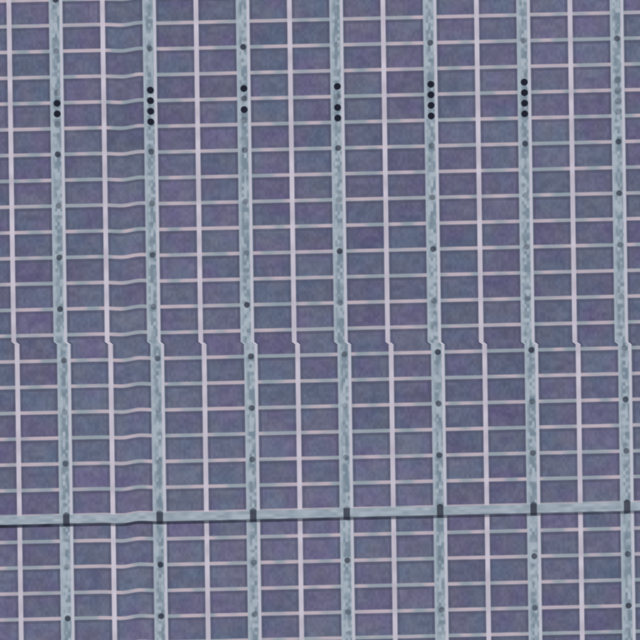
A WebGL 2 fragment shader for this pattern:

```glsl
#version 300 es
precision highp float;

uniform vec2 u_resolution;
out vec4 fragColor;

const float COLUMN_PITCH = 0.1461;
const float ROW_PITCH = 0.0403;
const float FIRST_COLUMN = 0.0868;
const float FIRST_ROW = 0.0418;
const float ROW_SLOPE = 0.0228;
const float SHIFT_Y = 0.536;
const float BEAM_V = 0.8142;

const vec3 PANE_VIOLET = vec3(0.395, 0.375, 0.515);
const vec3 PANE_BLUE = vec3(0.365, 0.412, 0.510);
const vec3 PANE_GREY = vec3(0.415, 0.420, 0.490);
const vec3 SHADE = vec3(0.32, 0.33, 0.41);
const vec3 BAR_LIGHT = vec3(0.80, 0.775, 0.83);
const vec3 ROW_PINK = vec3(0.74, 0.69, 0.73);
const vec3 ROW_GREEN = vec3(0.61, 0.665, 0.69);
const vec3 BAND_DARK = vec3(0.47, 0.53, 0.585);
const vec3 BAND_PALE = vec3(0.66, 0.705, 0.75);
const vec3 SOOT = vec3(0.13, 0.14, 0.19);

float hash(vec2 p) {
    vec3 q = fract(p.xyx * vec3(0.1031, 0.1030, 0.0973));
    q += dot(q, q.yzx + 33.33);
    return fract((q.x + q.y) * q.z);
}

float noise(vec2 p) {
    vec2 cell = floor(p);
    vec2 f = fract(p);
    f = f * f * (3.0 - 2.0 * f);
    float low = mix(hash(cell), hash(cell + vec2(1, 0)), f.x);
    float high = mix(hash(cell + vec2(0, 1)), hash(cell + vec2(1, 1)), f.x);
    return mix(low, high, f.y);
}

// Coverage of a stripe or disc from its centre distance
float cover(float dist, float halfWidth, float soft) {
    return 1.0 - smoothstep(halfWidth - soft, halfWidth + soft, abs(dist));
}

// Signed offset to the nearest repeat
float repeatOffset(float x, float pitch) {
    return (fract(x / pitch + 0.5) - 0.5) * pitch;
}

float columnDrift(float y, float soft) {
    float shift = smoothstep(SHIFT_Y - soft, SHIFT_Y + soft, y);
    return 0.0145 * y + 0.0050 * shift;
}

float rowKink(float x) {
    float t = (x - 0.205) / 0.022;
    return 0.0038 * t * exp(-t * t);
}

vec3 paneColor(vec2 p, vec2 cell) {
    float tint = 0.3 * hash(cell + 7.0) + 0.7 * noise(p * 28.0);
    vec3 color = mix(PANE_VIOLET, PANE_BLUE, smoothstep(0.2, 0.8, tint));
    color = mix(color, PANE_GREY, 0.7 * noise(p * 48.0 + 19.0));
    float grain = noise(p * vec2(80.0, 120.0)) + noise(p * vec2(260.0, 210.0)) - 1.0;
    float cloud = noise(p * 5.0 + 3.0) - 0.5;
    return color + 0.045 * grain + 0.035 * cloud + 0.03 * (hash(cell + 31.0) - 0.5);
}

// Finely mottled band with two pale lips
vec3 bandColor(vec2 p, float offset, float soft) {
    float mottle = 0.6 * noise(p * vec2(240.0, 180.0)) + 0.4 * noise(p * vec2(120.0, 75.0));
    float core = cover(offset, 0.006, 2.0 * soft);
    vec3 color = mix(BAND_PALE, BAND_DARK, core * smoothstep(0.2, 0.8, mottle));
    color = mix(color, BAND_DARK, 0.3 * mottle);
    return mix(color, BAR_LIGHT, 0.7 * cover(offset - 0.0080, 0.0022, soft));
}

// Dark fixings: faint and uneven along a band, strong in one cluster
float fixings(float offset, float v, float column, float soft) {
    float pitch = 2.0 * ROW_PITCH;
    float along = v - FIRST_ROW - ROW_PITCH;
    float id = floor(along / pitch + 0.5);
    vec2 d = vec2(offset, repeatOffset(along, pitch));
    float strength = hash(vec2(column, id));
    float mark = cover(length(d), 0.0045, soft) * mix(0.15, 0.75, strength);
    for (int i = 0; i < 4; i++) {
        float kept = step(0.4, hash(vec2(column + 3.0, float(i) + 50.0)));
        float center = 0.147 + 0.0165 * float(i);
        float disc = cover(length(vec2(offset, v - center)), 0.0052, soft);
        mark = max(mark, disc * mix(0.25, 1.0, kept));
    }
    return mark;
}

void main() {
    vec2 p = gl_FragCoord.xy / u_resolution;
    p.y = 1.0 - p.y;
    float soft = max(0.0018, 0.75 / min(u_resolution.x, u_resolution.y));

    // Skewed grid coordinates
    float u = p.x - columnDrift(p.y, 0.0025) - FIRST_COLUMN;
    float v = p.y + ROW_SLOPE * p.x + rowKink(p.x);
    float column = floor(u / COLUMN_PITCH + 0.5);
    float band = repeatOffset(u, COLUMN_PITCH);
    float bar = repeatOffset(u + 0.5 * COLUMN_PITCH, COLUMN_PITCH);
    float row = repeatOffset(v - FIRST_ROW, ROW_PITCH);
    vec2 cell = floor(vec2(u / (0.5 * COLUMN_PITCH), (v - FIRST_ROW) / ROW_PITCH));

    // Panes, with shade beside the rails
    float wear = noise(vec2(p.x * 55.0, v * 60.0));
    vec3 color = paneColor(p, cell + 40.0);
    color = mix(color, SHADE, mix(0.3, 0.75, wear) * cover(row - 0.0052, 0.0022, soft));
    color = mix(color, SHADE, 0.45 * cover(abs(bar) - 0.0062, 0.002, soft));
    color = mix(color, SHADE, 0.6 * cover(abs(band) - 0.0130, 0.002, soft));

    // Rails, bars and bands
    vec3 rail = mix(ROW_PINK, ROW_GREEN, smoothstep(0.25, 0.85, wear));
    color = mix(color, rail, cover(row, 0.0028, soft) * mix(1.0, 0.78, wear));
    color = mix(color, BAR_LIGHT - 0.08 * wear, cover(bar, 0.0037, soft));
    color = mix(color, bandColor(p, band, soft), cover(band, 0.0107, soft));
    color = mix(color, SOOT, fixings(band, v, column + 20.0, soft));

    // Cross beam with its broken dark underside and joints
    float beam = v - BEAM_V;
    vec3 beamColor = mix(BAND_DARK, BAND_PALE, 0.4 + 0.6 * noise(vec2(p.x * 90.0, v * 200.0)));
    color = mix(color, beamColor, cover(beam, 0.0072, soft));
    float under = cover(beam - 0.0085, 0.0024, soft);
    color = mix(color, SOOT, under * mix(0.95, 0.5, p.x) * mix(0.5, 1.0, wear));
    float joint = cover(band, 0.005, soft) * cover(beam - 0.001, 0.009, soft);
    color = mix(color, SOOT, 0.7 * joint);

    fragColor = vec4(color, 1.0);
}
```
